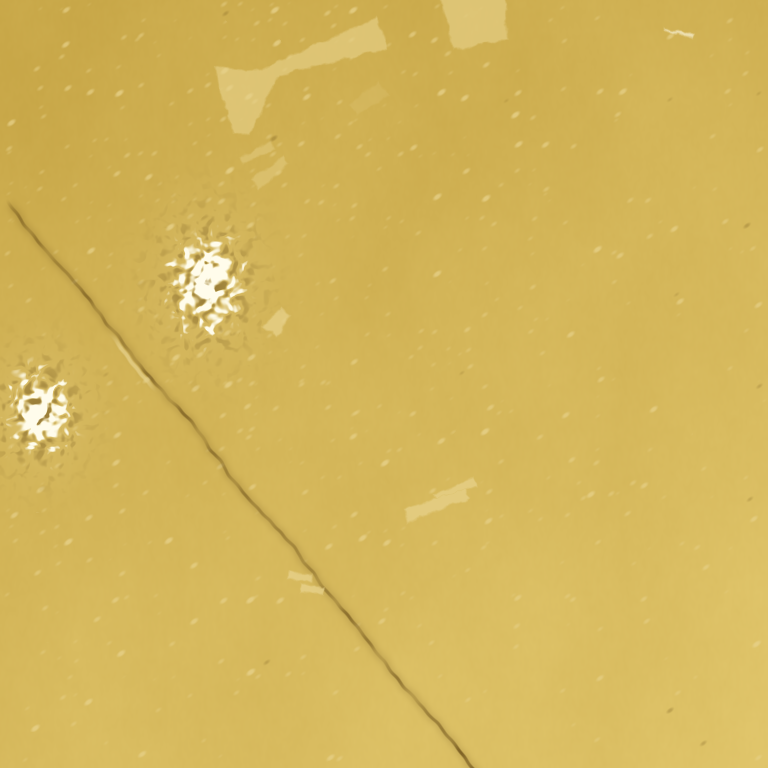
This texture is drawn by a Shadertoy shader. Its source:

```glsl
const vec3 OCHRE = vec3(0.78, 0.65, 0.275);
const vec3 STRAW = vec3(0.87, 0.762, 0.405);
const vec3 PALE = vec3(0.905, 0.82, 0.54);
const vec3 GLINT = vec3(1.0, 0.99, 0.92);
const vec3 SOIL = vec3(0.40, 0.29, 0.08);

vec2 hash2(vec2 p) {
    vec3 q = fract(vec3(p.xyx) * vec3(0.1031, 0.1030, 0.0973));
    q += dot(q, q.yzx + 33.33);
    return fract((q.xx + q.yz) * q.zy);
}

float cornerSlope(vec2 cell, vec2 offset) {
    float angle = 6.2832 * hash2(cell).x;
    return dot(vec2(cos(angle), sin(angle)), offset);
}

float gradientNoise(vec2 p) {
    vec2 i = floor(p), f = fract(p), e = vec2(0, 1);
    vec2 u = f * f * f * (f * (f * 6.0 - 15.0) + 10.0);
    float low = mix(cornerSlope(i, f), cornerSlope(i + e.yx, f - e.yx), u.x);
    float high = mix(cornerSlope(i + e.xy, f - e.xy), cornerSlope(i + e.yy, f - e.yy), u.x);
    return mix(low, high, u.y);
}

float fbm(vec2 p) {
    float sum = 0.0, amp = 0.6;
    for (int i = 0; i < 4; i++) {
        sum += amp * gradientNoise(p);
        p = mat2(1.6, 1.2, -1.2, 1.6) * p + 17.3;
        amp *= 0.5;
    }
    return sum;
}

// Flat-ended strip from a to b whose half width goes from wa to wb
float strip(vec2 p, vec2 a, vec2 b, float wa, float wb, float soft) {
    float len = length(b - a);
    vec2 dir = (b - a) / len;
    float along = dot(p - a, dir);
    float across = abs(dot(p - a, vec2(-dir.y, dir.x)));
    float d = across - mix(wa, wb, clamp(along / len, 0.0, 1.0));
    d = max(d, abs(along - 0.5 * len) - 0.5 * len);
    return 1.0 - smoothstep(-soft, soft, d);
}

// Scattered grains, stretched along a rising diagonal
float flecks(vec2 p, float scale, float density, float radius, float soft) {
    vec2 cell = floor(p * scale);
    vec2 pick = hash2(cell + 71.0);
    vec2 q = fract(p * scale) - 0.3 - 0.4 * hash2(cell + 9.0);
    q = mat2(0.8, 0.6, 0.6, -0.8) * q / scale;
    float d = length(q * vec2(0.6, 1.2)) - radius * (0.4 + 0.6 * pick.y);
    return step(pick.x, density) * (1.0 - smoothstep(-soft, soft, d)) * (0.3 + 0.7 * pick.y);
}

// Crinkled lamp reflection with a soft halo
vec3 addGlare(vec3 color, vec2 p, vec2 center, vec2 size) {
    vec2 q = (p - center) / size;
    float core = exp(-dot(q, q));
    float halo = exp(-0.35 * dot(q, q));
    vec2 w = p + 0.008 * vec2(gradientNoise(p * 45.0), gradientNoise(p * 45.0 + 31.0));
    float wrinkle = gradientNoise(mat2(0.8, 0.6, -0.6, 0.8) * w * vec2(85, 72))
                  + 0.5 * gradientNoise(w * 140.0);
    color = mix(color, PALE, 0.3 * halo);
    color = mix(color, SOIL, 0.55 * sqrt(core) * smoothstep(0.05, 0.5, -wrinkle));
    float shine = smoothstep(0.12, 0.5, core + 0.95 * wrinkle - 0.33);
    return mix(color, GLINT, shine * smoothstep(0.04, 0.25, core));
}

// Worn seam: dark broken line, faint shadow and one lit lip
vec3 addCrack(vec3 color, vec2 p, vec2 a, vec2 b, float soft) {
    vec2 dir = normalize(b - a);
    float h = dot(p - a, dir) / length(b - a);
    float d = dot(p - a, vec2(-dir.y, dir.x));
    d += 0.007 * gradientNoise(vec2(h * 9.0, 4.0)) + 0.003 * gradientNoise(vec2(h * 45.0, 8.0));
    float inside = smoothstep(-0.01, 0.01, h);
    float broken = smoothstep(-0.3, 0.4, gradientNoise(vec2(h * 28.0, 2.0)));
    float depth = 0.18 + 0.42 * broken + 0.3 * smoothstep(0.88, 0.98, h);
    float line = 1.0 - smoothstep(0.0007, 0.0007 + 1.3 * soft, abs(d));
    float lip = smoothstep(0.22, 0.25, h) * (1.0 - smoothstep(0.3, 0.33, h));
    color = mix(color, SOIL, inside * 0.15 * exp(-d * d / 0.00005));
    color = mix(color, SOIL, inside * depth * line);
    return mix(color, PALE, 0.75 * lip * (1.0 - smoothstep(0.001, 0.004, abs(d + 0.006))));
}

void mainImage(out vec4 fragColor, in vec2 fragCoord) {
    vec2 p = fragCoord / iResolution.xy;
    float soft = max(0.002, 1.0 / iResolution.y);

    // Uneven varnish, lighter towards the lower right
    float tone = 0.08 + 0.36 * p.x + 0.6 * (1.0 - p.y);
    tone += 0.28 * fbm(p * vec2(4.5, 3.0)) + 0.09 * fbm(p * vec2(45, 28));
    tone += 0.05 * gradientNoise(p * vec2(170, 90));
    vec3 color = mix(OCHRE, STRAW, clamp(tone, -0.1, 1.1));

    // Ragged peeled patches
    vec2 r = p + 0.007 * vec2(fbm(p * 50.0), fbm(p * 50.0 + 40.0));
    float peel = strip(r, vec2(0.322, 0.91), vec2(0.314, 0.825), 0.043, 0.011, soft);
    peel = max(peel, strip(r, vec2(0.335, 0.901), vec2(0.498, 0.957), 0.007, 0.021, soft));
    peel = max(peel, strip(r, vec2(0.613, 1.02), vec2(0.626, 0.942), 0.043, 0.035, soft));
    float scuff = strip(r, vec2(0.332, 0.76), vec2(0.372, 0.792), 0.009, 0.005, soft);
    scuff = max(scuff, strip(r, vec2(0.315, 0.79), vec2(0.355, 0.812), 0.004, 0.006, soft));
    scuff = max(scuff, 0.4 * strip(r, vec2(0.46, 0.857), vec2(0.5, 0.885), 0.008, 0.011, soft));
    float chip = strip(r, vec2(0.351, 0.568), vec2(0.372, 0.594), 0.011, 0.008, soft);
    chip = max(chip, strip(r, vec2(0.528, 0.328), vec2(0.61, 0.358), 0.009, 0.007, soft));
    chip = max(chip, strip(r, vec2(0.565, 0.352), vec2(0.618, 0.373), 0.003, 0.006, soft));
    color = mix(color, PALE, 0.62 * peel + 0.45 * scuff * (1.0 - peel));
    color = mix(color, PALE, 0.75 * chip);

    // Grains, denser at the upper left
    float wear = smoothstep(1.1, 0.1, length(p - vec2(0.15, 0.75)));
    color = mix(color, PALE, 0.8 * flecks(p, 29.0, 0.08 + 0.3 * wear, 0.0035, soft));
    color = mix(color, PALE, 0.5 * flecks(p + 3.7, 47.0, 0.05 + 0.2 * wear, 0.0025, soft));
    color = mix(color, SOIL, 0.3 * flecks(p + 8.1, 19.0, 0.08, 0.003, soft));

    color = addCrack(color, p, vec2(0.013, 0.733), vec2(0.615, 0.0), soft);
    for (float i = 0.0; i < 2.0; i++) {
        vec2 start = vec2(0.377, 0.251) + i * vec2(0.014, -0.016);
        color = mix(color, PALE, 0.8 * strip(r, start, start + vec2(0.03, -0.004), 0.005, 0.004, soft));
    }
    color = mix(color, GLINT, 0.6 * strip(r, vec2(0.866, 0.962), vec2(0.903, 0.952), 0.001, 0.003, soft));
    color = addGlare(color, p, vec2(0.268, 0.63), vec2(0.042, 0.058));
    color = addGlare(color, p, vec2(0.05, 0.462), vec2(0.039, 0.048));
    fragColor = vec4(color, 1.0);
}
```
